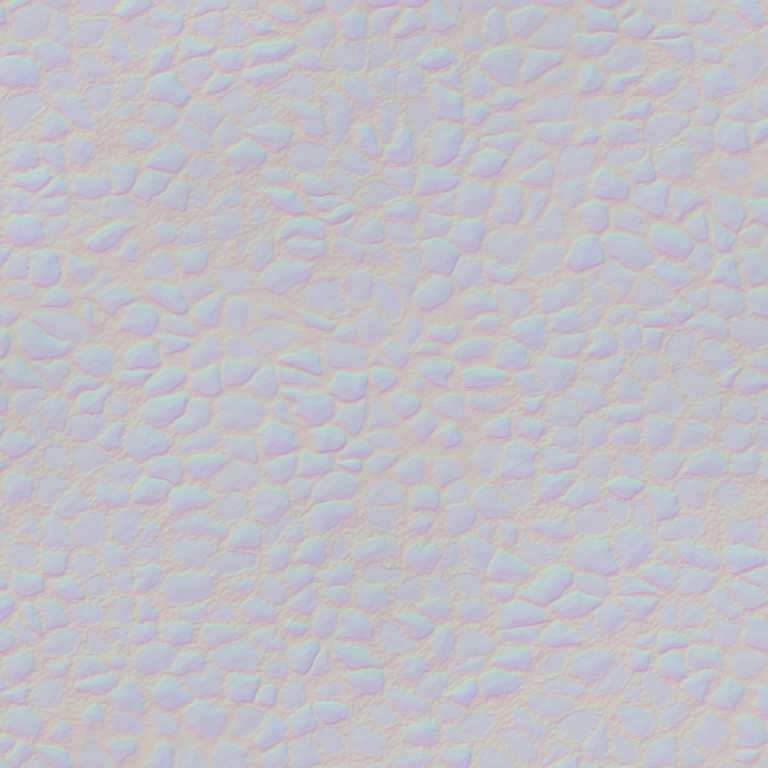
This texture map is drawn by a WebGL 2 fragment shader. Its source:

```glsl
#version 300 es
precision highp float;
// Pebble wall relief: rounded stones set in gritty mortar, tinted by slope.
// Weighted Voronoi cells clipped by random rounded boxes form a height field;
// its finite differences turn up-facing rims green and down-facing ones violet.

#define GRID vec2(21.5, 26.5)            // stones across and up
#define JITTER 0.8                       // scatter of stone centres
#define ROUNDING 19.0                    // higher gives sharper corners
#define RELIEF 0.0056                    // height to slope
#define GRIT 0.23                        // mortar grain height
#define STEP 0.0011                      // slope sampling distance
#define MORTAR vec3(0.788, 0.752, 0.742)
#define STONE vec3(0.743, 0.757, 0.822)
#define UP_TINT vec3(-0.030, 0.125, 0.000)
#define RIGHT_TINT vec3(-0.050, -0.045, 0.005)
#define STEEP_TINT vec3(-0.045, -0.010, 0.000)

uniform vec2 u_resolution;
out vec4 fragColor;

float hash(vec2 p) {
    return fract(sin(dot(p, vec2(127.1, 311.7))) * 43758.5453);
}

vec2 hash2(vec2 p) {
    return vec2(hash(p), hash(p + 57.3));
}

float noise(vec2 p) {
    vec2 i = floor(p), f = fract(p);
    f = f * f * (3.0 - 2.0 * f);
    return mix(mix(hash(i), hash(i + vec2(1, 0)), f.x),
               mix(hash(i + vec2(0, 1)), hash(i + vec2(1, 1)), f.x), f.y);
}

vec2 centreOf(vec2 cell) {
    return cell + 0.5 + JITTER * (hash2(cell) - 0.5);
}

// Squared distance less a random weight, so that cells vary in size
float power(vec2 q, vec2 cell) {
    vec2 v = q - centreOf(cell);
    return dot(v, v) - 0.24 * hash(cell + 13.7);
}

// Signed depth inside the stone nearest to q (xy returns its cell)
vec3 stoneDepth(vec2 q) {
    vec2 home = floor(q), cell = home;
    float best = 1e5;
    for (int y = -1; y <= 1; y++)
    for (int x = -1; x <= 1; x++) {
        vec2 c = home + vec2(x, y);
        float d = power(q, c);
        if (d < best) { best = d; cell = c; }
    }

    // Rotated rounded box limits the length of the stone
    vec2 centre = centreOf(cell);
    float angle = 6.2832 * hash(cell + 4.1), stretch = 0.32 * hash(cell + 8.6);
    float radius = mix(0.52, 0.78, hash(cell + 21.9));
    if (hash(cell + 33.3) < 0.10) radius *= 0.55;
    vec2 axes = radius * vec2(1.0 + stretch, 1.0 - stretch);
    float ca = cos(angle), sa = sin(angle);
    vec2 v = mat2(ca, -sa, sa, ca) * (q - centre) / axes;
    float clip = (1.0 - sqrt(length(v * v))) * axes.y;

    // Smooth minimum over the clip shape and all cell borders
    float gap = mix(0.03, 0.10, hash(cell + 41.2));
    float total = exp(-ROUNDING * clip);
    for (int y = -2; y <= 2; y++)
    for (int x = -2; x <= 2; x++) {
        vec2 c = home + vec2(x, y);
        if (c == cell) continue;
        float border = 0.5 * (power(q, c) - best) / length(centreOf(c) - centre);
        total += exp(-ROUNDING * (border - gap));
    }
    return vec3(cell, -log(total) / ROUNDING);
}

// Height in x, stone coverage in y
vec2 surface(vec2 uv) {
    vec2 bend = vec2(noise(uv * 9.0), noise(uv * 9.0 + 31.0)) - 0.5;
    vec2 chip = vec2(noise(uv * 65.0), noise(uv * 65.0 + 17.0)) - 0.5;
    vec3 stone = stoneDepth(uv * GRID + 0.8 * bend + 0.22 * chip);
    float mask = smoothstep(-0.03, 0.08, stone.z);
    float skirt = smoothstep(-0.16, 0.06, stone.z);
    float dome = smoothstep(-0.02, 0.40, stone.z);
    float boldness = mix(0.25, 1.1, hash(stone.xy + 71.5));
    float height = boldness * (0.6 * mask + 0.3 * skirt + 0.7 * dome);

    // Each stone leans its own way
    vec2 lean = hash2(stone.xy + 91.0) - 0.5;
    height += 18.0 * mask * dot(lean, uv - (stone.xy + 0.5) / GRID);

    // Grit gathers in loose patches and is faint on the stones
    float patchy = mix(0.55, 1.5, smoothstep(0.3, 0.75, noise(uv * 7.0 + 5.0)));
    float grain = noise(uv * 240.0) + 0.7 * noise(uv * 125.0 + 9.0);
    height += GRIT * grain * mix(patchy, 0.36, mask);
    height += 0.5 * noise(uv * 55.0 + 3.0) * mix(1.0, 0.6, mask);
    return vec2(height, mask * mix(0.7, 1.0, boldness));
}

void main() {
    vec2 uv = gl_FragCoord.xy / u_resolution;
    vec2 here = surface(uv);
    vec2 ahead = vec2(surface(uv + vec2(STEP, 0)).x, surface(uv + vec2(0, STEP)).x);

    // Facing: positive x looks right, positive y looks up
    vec2 facing = (here.x - ahead) * RELIEF / STEP;
    facing /= sqrt(1.0 + dot(facing, facing));

    vec3 colour = mix(MORTAR, STONE, clamp(here.y, 0.0, 1.0));
    colour += UP_TINT * facing.y + RIGHT_TINT * facing.x;
    colour += STEEP_TINT * dot(facing, facing);
    colour += 0.02 * (noise(uv * 4.0 + 40.0) - 0.5);
    fragColor = vec4(colour, 1.0);
}
```
